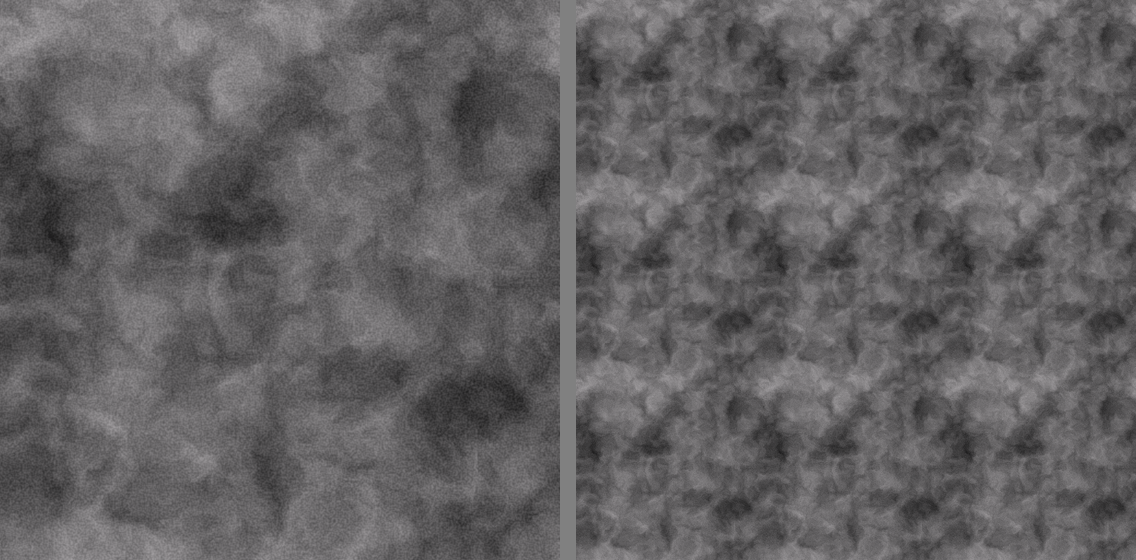
Left: one tile. Right: repeated 3 by 3.
Write a Shadertoy shader that draws this texture.

```glsl
const float TAU = 6.2831853;
const vec3 STONE_TINT = vec3(1.008, 0.988, 1.002);
const float MEAN_TONE = 0.382;

// Integer hash of a lattice cell, from 0 to 1
float hash(ivec2 cell, int seed) {
    uint h = uint(cell.x) * 374761393u + uint(cell.y) * 668265263u + uint(seed) * 2246822519u;
    h = (h ^ (h >> 15)) * 2246822519u;
    h = (h ^ (h >> 13)) * 3266489917u;
    return float((h ^ (h >> 16)) & 65535u) / 65536.0;
}

float cornerSlope(vec2 cell, vec2 offset, float period, int seed) {
    float angle = TAU * hash(ivec2(mod(cell, period)), seed);
    return dot(vec2(cos(angle), sin(angle)), offset);
}

// Gradient noise that wraps after one canvas
float gradientNoise(vec2 uv, float period, int seed) {
    vec2 p = uv * period + 0.37 * float(seed);
    vec2 cell = floor(p);
    vec2 f = p - cell;
    vec2 s = f * f * f * (f * (f * 6.0 - 15.0) + 10.0);
    vec2 e = vec2(1.0, 0.0);
    float low = mix(cornerSlope(cell, f, period, seed),
                    cornerSlope(cell + e.xy, f - e.xy, period, seed), s.x);
    float high = mix(cornerSlope(cell + e.yx, f - e.yx, period, seed),
                     cornerSlope(cell + e.xx, f - e.xx, period, seed), s.x);
    return mix(low, high, s.y);
}

// Layered soft clouds
float clouds(vec2 uv, float period, int octaves, float gain, int seed) {
    float sum = 0.0, amplitude = 1.0;
    for (int i = 0; i < octaves; i++) {
        sum += amplitude * gradientNoise(uv, period, seed + i);
        period *= 2.0;
        amplitude *= gain;
    }
    return sum;
}

// Layered folds with sharp creases at their minima
float creases(vec2 uv, float period, int octaves, float gain, int seed) {
    float sum = 0.0, amplitude = 1.0;
    for (int i = 0; i < octaves; i++) {
        sum += amplitude * abs(gradientNoise(uv, period, seed + i));
        period *= 2.0;
        amplitude *= gain;
    }
    return sum;
}

void mainImage(out vec4 fragColor, in vec2 fragCoord) {
    vec2 uv = fragCoord / iResolution.xy;

    // Ragged outlines from a warped domain
    vec2 warp = vec2(clouds(uv, 6.0, 5, 0.6, 11), clouds(uv, 6.0, 5, 0.6, 23));
    vec2 p = uv + 0.045 * warp;

    // Broad mottling, with dark veins and pale veins
    float mottle = clouds(p, 3.0, 7, 0.62, 37);
    float darkVeins = creases(p, 4.0, 6, 0.65, 53);
    float paleVeins = creases(p, 5.0, 6, 0.65, 71);
    float tone = MEAN_TONE + 0.25 * mottle + 0.17 * (darkVeins - paleVeins);

    // Fine mineral grain
    tone += 0.09 * gradientNoise(uv, 256.0, 91) + 0.05 * gradientNoise(uv, 181.0, 97);

    fragColor = vec4(clamp(tone, 0.12, 0.66) * STONE_TINT, 1.0);
}
```
